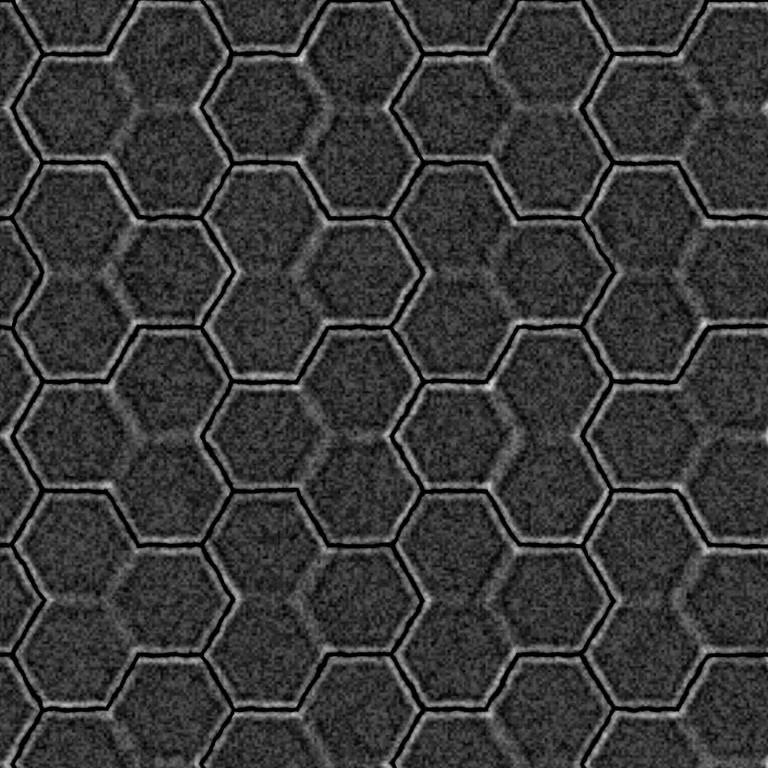
Write a Shadertoy shader that draws this pattern.

```glsl
// Concrete pavers, each a cluster of three hexagons. A hexagonal grid is grouped
// into pavers: edges between pavers become black joints with pale worn rims,
// edges inside one paver become soft grooves. Value noise adds the grain.

float hash(vec2 p) {
    vec3 q = fract(p.xyx * 0.1031);
    q += dot(q, q.yzx + 33.33);
    return fract((q.x + q.y) * q.z);
}

float noise(vec2 p) {
    vec2 cell = floor(p), f = fract(p);
    f = f * f * (3.0 - 2.0 * f);
    return mix(mix(hash(cell), hash(cell + vec2(1, 0)), f.x),
               mix(hash(cell + vec2(0, 1)), hash(cell + vec2(1, 1)), f.x), f.y);
}

float bump(float x, float width) {
    return exp(-x * x / (width * width));
}

// Centre of the nearest flat-topped hexagon, rows one unit apart
vec2 hexCentre(vec2 p) {
    vec2 period = vec2(sqrt(3.0), 1.0);
    vec2 even = period * round(p / period);
    vec2 odd = period * (round(p / period - 0.5) + 0.5);
    return distance(p, even) < distance(p, odd) ? even : odd;
}

// Paver that owns a hexagon: two columns wide, alternating every 1.5 rows
vec2 paverOf(vec2 centre) {
    float column = round(centre.x * 2.0 / sqrt(3.0));
    return vec2(floor(column / 2.0), floor(centre.y / 1.5 + 0.5));
}

void mainImage(out vec4 fragColor, in vec2 fragCoord) {
    vec2 uv = fragCoord / iResolution.y;
    vec2 p = uv * vec2(7.0, 7.03) - vec2(0.684, 6.036);
    float pixel = 7.03 / iResolution.y;

    // Slightly uneven edges
    p += 0.022 * (vec2(noise(p * 10.0), noise(p * 10.0 + 40.0)) - 0.5);

    vec2 centre = hexCentre(p);
    vec2 paver = paverOf(centre);
    float joint = 1.0, rim = 0.0, groove = 0.0, flank = 0.0;

    for (int k = 0; k < 6; k++) {
        float angle = radians(30.0 + 60.0 * float(k));
        vec2 dir = vec2(cos(angle), sin(angle));
        float d = 0.5 - dot(p - centre, dir);
        vec2 edge = round((centre + 0.5 * dir) * vec2(4.0 / sqrt(3.0), 4.0));

        if (paverOf(centre + dir) != paver) {
            // Each side of a joint has its own rim brightness
            float bright = mix(0.2, 0.4, hash(edge + 17.0 * float(k)));
            joint = min(joint, d);
            rim = max(rim, bright * bump(d - 0.05, 0.03));
            flank = max(flank, 0.07 * bump(d - 0.118, 0.03));
        } else {
            float depth = mix(0.1, 0.19, hash(edge + 5.0));
            depth *= abs(dir.x) < 0.1 ? 0.65 : 1.0;
            groove = max(groove, depth * bump(d, 0.062));
            flank = max(flank, 0.6 * depth * bump(d - 0.115, 0.035));
        }
    }

    // Grainy surface: fine speckle, softer mottling and scattered dark pits
    float speckle = noise(uv * 270.0) - 0.5;
    float pits = smoothstep(0.68, 0.95, noise(uv * 190.0 + 31.0));
    float grain = 0.22 * speckle + 0.09 * (noise(uv * 140.0 + 9.0) - 0.5) - 0.1 * pits;
    float wear = mix(0.8, 1.15, noise(p * 12.0 + 70.0));
    float tone = 0.213 + 0.01 * (hash(paver + 50.0) - 0.5) + grain;
    tone += (rim + groove) * wear - flank;

    // Black joints, ragged by the grain
    tone = max(tone, 0.03);
    tone *= smoothstep(-1.0, 1.0, (joint - 0.02 + 0.03 * grain) / max(pixel, 0.009));
    fragColor = vec4(vec3(clamp(tone, 0.0, 1.0)), 1.0);
}
```
